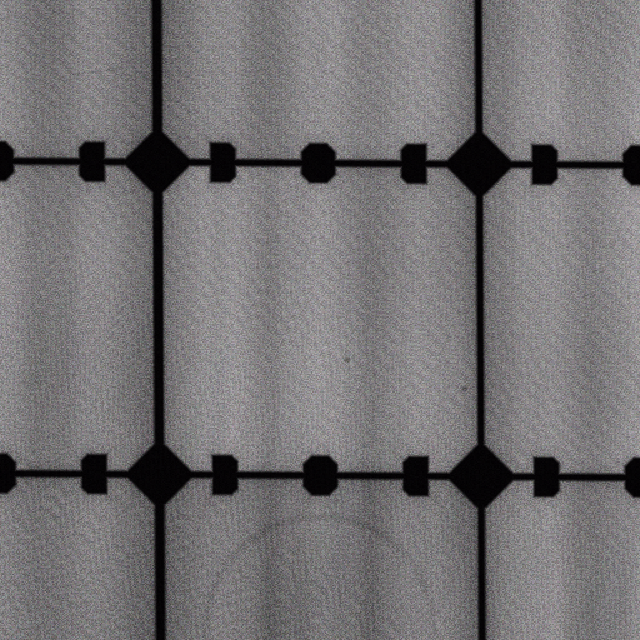
Reproduce this pattern procedurally as a Shadertoy shader.

```glsl
// Luminescence view of a solar panel: grey banded cells, black gaps, diamonds and contact tabs.

float hash(vec2 p) {
    return fract(sin(dot(p, vec2(127.1, 311.7))) * 43758.5453);
}

float noise(vec2 p) {
    vec2 i = floor(p), f = fract(p);
    f = f * f * (3.0 - 2.0 * f);
    return mix(mix(hash(i), hash(i + vec2(1, 0)), f.x),
               mix(hash(i + vec2(0, 1)), hash(i + vec2(1, 1)), f.x), f.y);
}

// Tab with a flat outer side (+x) and a bevelled inner side (-x).
float tabShape(vec2 p, float outer, float inner, float bevel) {
    p.y = abs(p.y);
    float box = max(max(p.x - outer, -p.x - inner), p.y - 0.030);
    return max(box, (p.y - p.x - bevel) * 0.707);
}

float gapShape(vec2 c, vec2 edge, float column) {
    float lines = min(edge.x - 0.0066 + 0.0022 * column, edge.y - 0.0044);
    float diamond = (edge.x + edge.y - 0.054) * 0.707;
    float x = abs(c.x);
    float sideTab = tabShape(vec2(x - 0.152, edge.y), 0.016, 0.022, 0.043);
    float midTab = tabShape(vec2(-x, edge.y), 0.026, 0.026, 0.043);
    return min(min(lines, diamond), min(sideTab, midTab));
}

// Sparse dark pinholes, at most one per grid square.
float specks(vec2 uv) {
    vec2 g = uv * 6.0, id = floor(g);
    vec2 centre = 0.2 + 0.6 * vec2(hash(id + 3.1), hash(id + 8.7));
    float d = length(fract(g) - centre) / 6.0;
    return step(0.84, hash(id + 5.3)) * (1.0 - smoothstep(0.002, 0.007, d));
}

float segment(vec2 p, vec2 a, vec2 b) {
    vec2 ab = b - a;
    return length(p - a - ab * clamp(dot(p - a, ab) / dot(ab, ab), 0.0, 1.0));
}

void mainImage(out vec4 fragColor, in vec2 fragCoord) {
    vec2 uv = fragCoord / iResolution.xy;

    // Slightly skewed grid of cells
    vec2 p = uv - 0.5;
    p += 0.0065 * p.yx;
    vec2 pitch = vec2(0.5026, 0.488);
    vec2 g = (p - vec2(-0.001, 0.001)) / pitch + 0.5;
    vec2 id = floor(g);
    vec2 c = (fract(g) - 0.5) * pitch;
    vec2 edge = 0.5 * pitch - abs(c);
    float gap = gapShape(c, edge, floor(g.x + 0.5));

    // Cell tone with bright bands in line with the tabs
    float tone = 0.525 + 0.025 * id.x + 0.025 * id.y - 0.025 * id.y * id.y;
    tone += 0.038 * cos(6.2832 * c.x / 0.152);
    tone += 0.05 * (noise(vec2(uv.x * 38.0, uv.y * 2.0) + id * 17.0) - 0.5);
    tone += 0.06 * (noise(uv * 5.0 + id * 9.0) - 0.5);
    tone -= 0.05 * exp(-edge.x / 0.025) + 0.10 * exp(-max(gap, 0.0) / 0.010);

    // Wear: faint ring in the lower middle cell, a scratch and pinholes
    float inLower = step(abs(id.x), 0.5) * step(id.y, -0.5);
    float r = length(uv - vec2(0.5, 0.015));
    tone -= inLower * (0.045 * exp(-pow((r - 0.178) / 0.006, 2.0))
                     + 0.05 * (1.0 - smoothstep(0.03, 0.19, r)));
    float scratch = segment(uv, vec2(0.115, 0.884), vec2(0.190, 0.893));
    tone -= 0.05 * (1.0 - smoothstep(0.0005, 0.003, scratch));
    tone -= 0.15 * specks(uv);

    // Soft black gaps
    float lit = smoothstep(-0.002, 0.0045, gap);
    vec3 col = mix(vec3(0.018, 0.012, 0.018), tone * vec3(1.0, 0.982, 0.995), lit);

    // Sensor grain, mostly grey with a little colour
    vec2 grain = floor(uv * 512.0);
    float grey = hash(grain) + hash(grain + 41.3) - 1.0;
    vec3 tint = vec3(hash(grain + 11.9), hash(grain + 23.5), hash(grain + 37.7)) - 0.5;
    col += (0.12 * grey + 0.06 * tint) * mix(0.12, 1.0, lit);

    fragColor = vec4(clamp(col, 0.0, 1.0), 1.0);
}
```
